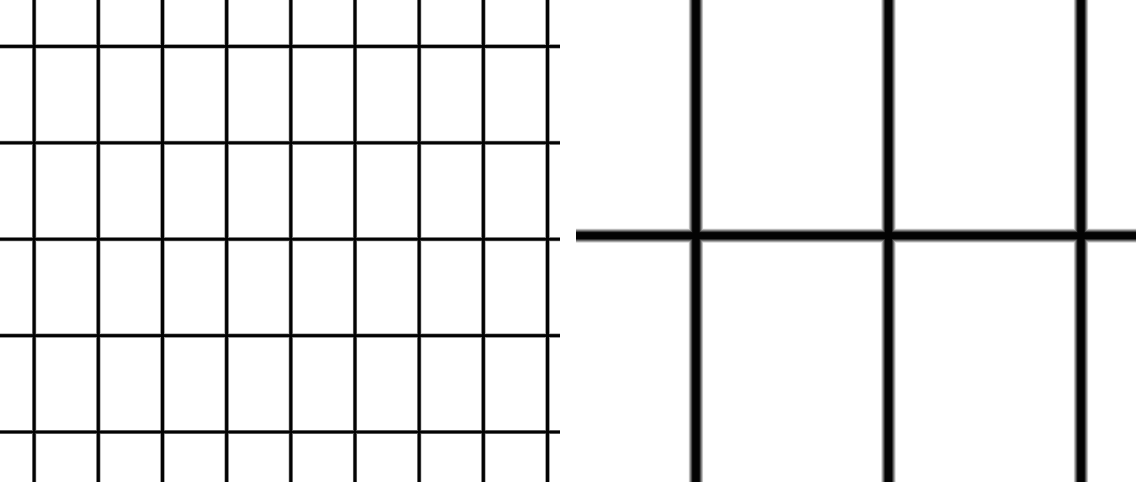
Left, the full canvas; right, a detail of the centre.
A Shadertoy shader for this pattern:

```glsl
// Black grid of thin lines forming tall rectangular cells on white.

// All lengths are fractions of the canvas height.
const vec2 CELL_SIZE = vec2(0.13314, 0.2);
const vec2 FIRST_LINE = vec2(0.0708, 0.1037);  // lowest, leftmost crossing
const vec2 LINE_WIDTH = vec2(0.0075, 0.0072);  // upright, level
const float EDGE_SOFTNESS = 0.003;
const vec3 PAPER_COLOR = vec3(1.0);
const vec3 INK_COLOR = vec3(0.012);

// Distance along each axis to the nearest grid line.
vec2 gridDistance(vec2 p) {
    vec2 cell = (p - FIRST_LINE) / CELL_SIZE;
    return abs(fract(cell + 0.5) - 0.5) * CELL_SIZE;
}

void mainImage(out vec4 fragColor, in vec2 fragCoord) {
    vec2 p = fragCoord / iResolution.y;

    // Linear edge ramp, never narrower than one pixel.
    float edge = max(EDGE_SOFTNESS, 1.0 / iResolution.y);
    vec2 coverage = clamp(0.5 + (0.5 * LINE_WIDTH - gridDistance(p)) / edge, 0.0, 1.0);

    float ink = max(coverage.x, coverage.y);
    fragColor = vec4(mix(PAPER_COLOR, INK_COLOR, ink), 1.0);
}
```
